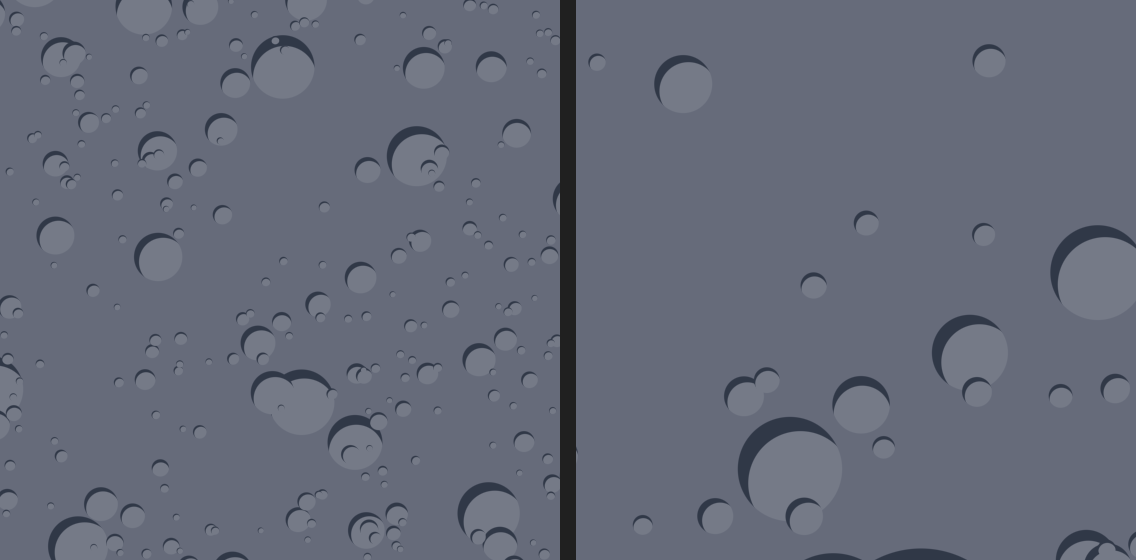
Left: the whole. Right: its middle third, enlarged.
Give the GLSL for this pattern, as a Shadertoy shader.

```glsl
// Slate ground pitted with round craters, each with a pale floor and a dark
// crescent of shadow on its upper left wall. Jittered grids of shrinking
// cells are painted from the largest craters to the smallest.

const vec3 GROUND = vec3(0.40, 0.42, 0.48);
const vec3 FLOOR  = vec3(0.46, 0.48, 0.53);
const vec3 SHADOW = vec3(0.19, 0.22, 0.28);

const int   LAYERS       = 6;
const float FIRST_CELLS  = 5.0;    // cells across the canvas, largest craters
const float CELL_GROWTH  = 1.27;
const float FIRST_RADIUS = 0.052;  // in canvas heights
const float RADIUS_DECAY = 0.66;
const float DENSITY      = 0.36;   // share of cells that hold a crater

float hash(vec2 p) {
    return fract(sin(dot(p, vec2(127.1, 311.7))) * 43758.545);
}

vec2 hash2(vec2 p) {
    return vec2(hash(p), hash(p + 47.3));
}

float valueNoise(vec2 p) {
    vec2 i = floor(p);
    vec2 f = fract(p);
    f = f * f * (3.0 - 2.0 * f);
    float low  = mix(hash(i), hash(i + vec2(1, 0)), f.x);
    float high = mix(hash(i + vec2(0, 1)), hash(i + vec2(1, 1)), f.x);
    return mix(low, high, f.y);
}

// Coverage of a disc, softened over the width of one pixel
float disc(vec2 p, float radius, float soft) {
    return 1.0 - smoothstep(-soft, soft, length(p) - radius);
}

// The floor is the rim disc seen through a copy slid away from the shadow
vec3 paintCrater(vec3 under, vec2 p, float radius, float angle, float depth, float soft) {
    vec2 shadowSide = vec2(cos(angle), sin(angle));
    float rim = disc(p, radius, soft);
    float lit = disc(p + shadowSide * depth * radius, radius, soft);
    return mix(under, mix(SHADOW, FLOOR, lit), rim);
}

// Evenly spread choice of cells; clustering gathers the small craters
bool hasCrater(vec2 cell, vec2 center, float seed, float clustering) {
    float rank = fract(dot(cell, vec2(0.755, 0.570)) + hash(vec2(seed, 3.7)));
    float crowd = 2.0 * smoothstep(0.2, 0.8, valueNoise(center * 6.0 + 9.0));
    return rank < DENSITY * mix(1.0, crowd, clustering);
}

vec3 paintLayer(vec3 color, vec2 uv, float cells, float radius, float seed,
                float clustering, float soft) {
    vec2 home = floor(uv * cells);
    for (int y = -1; y <= 1; y++) {
        for (int x = -1; x <= 1; x++) {
            vec2 cell = home + vec2(x, y);
            vec2 key = cell + seed * 19.7;
            vec2 center = (cell + mix(vec2(0.05), vec2(0.95), hash2(key))) / cells;
            if (!hasCrater(cell, center, seed, clustering)) continue;

            vec2 vary = hash2(key + 71.9);
            float size  = radius * mix(0.78, 1.2, vary.x);
            float angle = radians(mix(95.0, 138.0, vary.y));
            float depth = mix(0.27, 0.37, hash(key + 23.1));
            color = paintCrater(color, uv - center, size, angle, depth, soft);
        }
    }
    return color;
}

void mainImage(out vec4 fragColor, in vec2 fragCoord) {
    vec2 uv = fragCoord / iResolution.y;
    float soft = 0.8 / iResolution.y;

    vec3 color = GROUND;
    float cells = FIRST_CELLS;
    float radius = FIRST_RADIUS;
    for (int i = 0; i < LAYERS; i++) {
        float clustering = min(float(i) * 0.3, 0.9);
        color = paintLayer(color, uv, cells, radius, float(i) + 1.0, clustering, soft);
        cells *= CELL_GROWTH;
        radius *= RADIUS_DECAY;
    }
    fragColor = vec4(color, 1.0);
}
```
